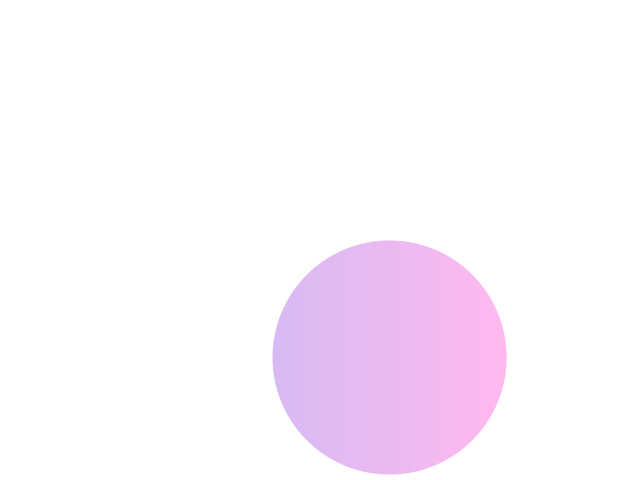
This background is drawn by a Shadertoy shader. Its source:

```glsl
#define DISC_CENTER vec2(0.8116, 0.2552)
#define DISC_RADIUS 0.2439
#define PAPER_COLOR vec3(1.0)
#define LILAC vec3(0.842, 0.730, 0.953)
#define PINK vec3(1.0, 0.724, 0.939)

// Signed distance to a circle, negative inside
float circleDistance(vec2 point, vec2 center, float radius) {
    return length(point - center) - radius;
}

void mainImage(out vec4 fragColor, in vec2 fragCoord) {
    // Canvas units: the height is one
    vec2 point = fragCoord / iResolution.y;
    float pixelSize = 1.0 / iResolution.y;

    // Horizontal gradient across the disc
    float across = (point.x - DISC_CENTER.x) / (2.0 * DISC_RADIUS) + 0.5;
    vec3 discColor = mix(LILAC, PINK, clamp(across, 0.0, 1.0));

    // Disc with a smooth edge over the plain ground
    float edge = circleDistance(point, DISC_CENTER, DISC_RADIUS);
    float coverage = clamp(0.5 - edge / pixelSize, 0.0, 1.0);
    fragColor = vec4(mix(PAPER_COLOR, discColor, coverage), 1.0);
}
```
